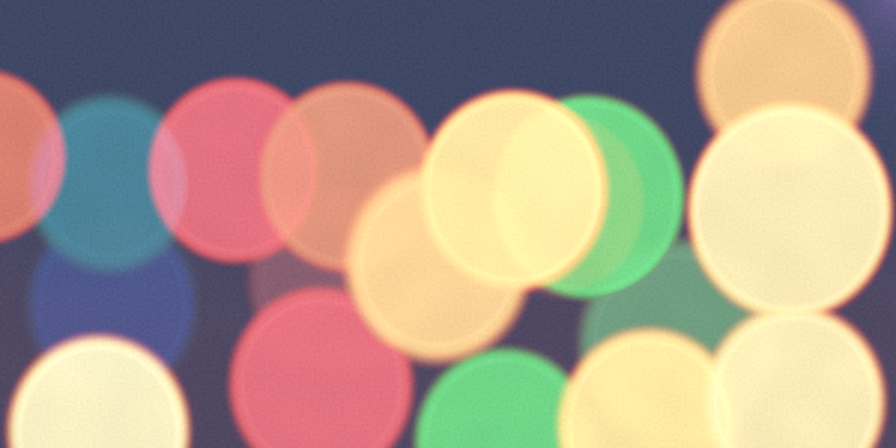
A Shadertoy shader for this background:

```glsl
// Night lights out of focus: large soft discs strung along three wavy strands
// over a navy haze. Discs blend by lightening, so overlaps look translucent;
// edges carry a warm fringe and a faint rim, finished with fine film grain.

const vec3 NAVY   = vec3(0.245, 0.280, 0.395);
const vec3 HAZE   = vec3(0.40, 0.29, 0.38);
const vec3 VIOLET = vec3(0.42, 0.37, 0.58);
const vec3 CORAL  = vec3(0.84, 0.49, 0.42);
const vec3 TEAL   = vec3(0.28, 0.50, 0.58);
const vec3 BLUE   = vec3(0.22, 0.33, 0.53);
const vec3 ROSE   = vec3(0.88, 0.43, 0.48);
const vec3 COPPER = vec3(0.86, 0.57, 0.47);
const vec3 RUST   = vec3(0.52, 0.36, 0.42);
const vec3 AMBER  = vec3(0.94, 0.77, 0.54);
const vec3 GOLD   = vec3(0.97, 0.82, 0.58);
const vec3 BUTTER = vec3(0.98, 0.89, 0.62);
const vec3 CREAM  = vec3(0.97, 0.91, 0.70);
const vec3 IVORY  = vec3(0.96, 0.93, 0.75);
const vec3 MINT   = vec3(0.42, 0.82, 0.51);
const vec3 FERN   = vec3(0.42, 0.60, 0.48);

// Colours in order from left to right along each strand
const vec3 BACK[4]  = vec3[4](BLUE, RUST, RUST, AMBER);
const vec3 UPPER[9] = vec3[9](CORAL, TEAL, ROSE, COPPER, GOLD, BUTTER, MINT, FERN, CREAM);
const vec3 LOWER[5] = vec3[5](IVORY, ROSE, MINT, BUTTER, CREAM);

const float RADIUS = 0.19;      // typical disc radius, in canvas heights
const float STRETCH = 1.06;     // height to width of a disc
const float SOFTNESS = 0.016;   // half width of a disc edge
const float FRINGE = 0.005;     // red spreads outward, blue inward
const float RIM = 0.035;        // strength of the thin bright ring
const float OVERLAP_GLOW = 0.05;
const float MOTTLE = 0.03;
const float GRAIN = 0.035;
const float THIRD_TURN = 2.0944;

vec2 hashGradient(vec2 cell) {
    vec3 q = fract(vec3(cell.xyx) * vec3(0.1031, 0.1030, 0.0973));
    q += dot(q, q.yzx + 33.33);
    return fract((q.xx + q.yz) * q.zy) * 2.0 - 1.0;
}

float gradientNoise(vec2 p) {
    vec2 i = floor(p), f = fract(p);
    vec2 u = f * f * f * (f * (f * 6.0 - 15.0) + 10.0);
    vec2 e = vec2(0.0, 1.0);
    float a = dot(hashGradient(i), f);
    float b = dot(hashGradient(i + e.yx), f - e.yx);
    float c = dot(hashGradient(i + e.xy), f - e.xy);
    float d = dot(hashGradient(i + e.yy), f - e.yy);
    return mix(mix(a, b, u.x), mix(c, d, u.x), u.y);
}

// Lays one translucent disc over the colour below
vec3 addDisc(vec3 below, vec2 p, vec2 centre, float radius, float soft, vec3 tint) {
    vec2 q = (p - centre) / vec2(1.0, STRETCH);
    float d = length(q) - radius;
    vec3 mask = 1.0 - smoothstep(-soft, soft, d + FRINGE * vec3(-1.0, 0.2, 1.0));
    float ring = (d + 1.5 * soft) / 0.006;
    vec3 lit = tint * (1.0 + RIM * exp(-ring * ring) + 0.06 * q.y);
    vec3 blended = max(below, lit) + OVERLAP_GLOW * min(below, lit);
    return mix(below, blended, mask);
}

vec3 background(vec2 p) {
    float drift = gradientNoise(p * 2.3 + 4.0);
    float low = 1.0 - smoothstep(0.25, 0.75, p.y + 0.2 * drift);
    vec3 col = mix(NAVY, HAZE, 0.45 * low);
    return mix(col, VIOLET, exp(-9.0 * length(p - vec2(2.0, 1.0))));
}

void mainImage(out vec4 fragColor, in vec2 fragCoord) {
    vec2 p = fragCoord / iResolution.y;
    vec3 col = background(p);

    // Back strand: climbs toward the right
    for (int i = 0; i < 4; i++) {
        float t = float(i);
        vec2 centre = vec2(0.25 + 0.5 * t, 0.32 + 0.057 * t * t);
        col = addDisc(col, p, centre, RADIUS, SOFTNESS * 1.2, BACK[i]);
    }

    // Upper strand: sinks and sways more strongly toward the right
    for (int i = 0; i < 9; i++) {
        float t = float(i);
        vec2 centre = vec2(0.02 + 0.225 * t + 0.08 * sin(0.785 * (t - 1.0)),
                           0.65 - 0.03 * t - 0.03 * t * cos(THIRD_TURN * (t - 1.0)));
        float soft = SOFTNESS * (1.0 + 0.35 * cos(THIRD_TURN * (t - 1.0)));
        col = addDisc(col, p, centre, RADIUS + 0.006 * (t - 2.0), soft, UPPER[i]);
    }

    // Lower strand: cut by the bottom edge
    for (int i = 0; i < 5; i++) {
        float t = float(i);
        vec2 centre = vec2(0.22 + 0.41 * t + 0.1 * sin(1.05 * t),
                           0.06 + 0.12 / (1.0 + 0.4 * t) * sin(2.1 * t - 0.2));
        col = addDisc(col, p, centre, RADIUS + 0.01, SOFTNESS, LOWER[i]);
    }

    // Soft mottling and film grain
    col *= 1.0 + MOTTLE * gradientNoise(p * 9.0);
    col += GRAIN * gradientNoise(p * 150.0 + 7.0);
    fragColor = vec4(clamp(col, 0.0, 1.0), 1.0);
}
```
